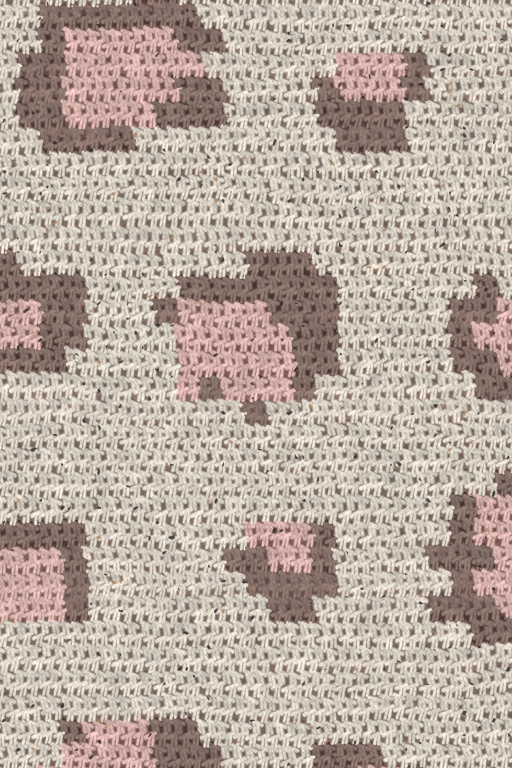
Reproduce this pattern procedurally as a WebGL 1 fragment shader.

```glsl
precision highp float;
// Crocheted tweed blanket with stepped leopard spots: brown rings, pink hearts.
// Each stitch is a leaning loop over a two-ply post; the topmost strand picks the
// stitch, and the stitch's grid position picks the yarn colour.

uniform vec2 u_resolution;

const vec2 GAUGE = vec2(45.0, 41.5); // stitches and rows per canvas width
const vec3 CREAM = vec3(0.890, 0.860, 0.807);
const vec3 BROWN = vec3(0.555, 0.470, 0.437);
const vec3 PINK = vec3(0.890, 0.735, 0.715);

float hash(vec2 p) {
  vec3 a = fract(p.xyx * 0.1031);
  a += dot(a, a.yzx + 33.33);
  return fract((a.x + a.y) * a.z);
}

float noise(vec2 p) {
  vec2 i = floor(p);
  vec2 f = fract(p);
  f *= f * (3.0 - 2.0 * f);
  return mix(mix(hash(i), hash(i + vec2(1, 0)), f.x),
             mix(hash(i + vec2(0, 1)), hash(i + vec2(1, 1)), f.x), f.y);
}

float segmentDistance(vec2 p, vec2 a, vec2 b) {
  vec2 pa = p - a;
  vec2 ba = b - a;
  return length(pa - ba * clamp(dot(pa, ba) / dot(ba, ba), 0.0, 1.0));
}

// Rounded block, 1.0 on its border
float blockRadius(vec2 d) {
  vec2 q = abs(d) / vec2(0.135, 0.12);
  return max(length(q) * 0.88, max(q.x, q.y));
}

// Yarn used for one stitch, from a loose lattice of spots with stepped edges
vec3 yarnColor(vec2 stitch) {
  vec2 block = vec2(2.0, 2.0);
  vec2 p = (floor(stitch / block) + 0.5) * block / GAUGE;
  float ragged = (noise(p * 17.0 + 3.0) - 0.5) * 0.45;
  float raggedHeart = (noise(p * 19.0 + 41.0) - 0.5) * 0.4;
  vec3 color = CREAM;
  for (int j = -1; j <= 1; j++) {
    float row = floor((p.y + 0.07) / 0.47 + 0.5) + float(j);
    float shift = 0.13 + 0.12 * cos(2.1 * row - 0.3);
    for (int i = -1; i <= 1; i++) {
      float col = floor((p.x - shift) / 0.47 + 0.5) + float(i);
      vec2 id = vec2(col, row) + 20.0;
      vec2 jitter = vec2(hash(id), hash(id + 51.0)) - 0.5;
      vec2 center = vec2(shift + 0.47 * col, 0.47 * row - 0.07) + 0.06 * jitter;
      float size = 0.95 + 0.3 * cos(2.0 * (col - 1.0) + 2.3 * (row - 2.0));
      vec2 d = (p - center) / size;
      vec2 heartShift = 0.09 * (vec2(hash(id + 7.0), hash(id + 83.0)) - 0.5);
      if (blockRadius(d) + ragged < 1.0) color = BROWN;
      if (blockRadius(d - heartShift) + raggedHeart < 0.64) color = PINK;
    }
  }
  return color;
}

// Dark and tan tweed flecks, drawn as short turned ellipses of mixed size
vec3 addFlecks(vec3 color, vec2 p) {
  vec2 cell = floor(p * 70.0);
  float angle = 6.283 * hash(cell + 17.0);
  vec2 d = fract(p * 70.0) - 0.5 + 0.3 * (noise(p * 200.0) - 0.5);
  d = mat2(cos(angle), sin(angle), -sin(angle), cos(angle)) * d;
  d /= mix(0.5, 1.1, hash(cell + 37.0)) * vec2(0.4, 0.22);
  float shape = 1.0 - smoothstep(0.5, 1.2, length(d));
  vec3 fleck = hash(cell + 61.0) < 0.6 ? vec3(0.19, 0.16, 0.15) : vec3(0.68, 0.53, 0.40);
  return mix(color, fleck, 0.85 * shape * step(0.94, hash(cell)));
}

vec3 crochet(vec2 p) {
  // Hand-made unevenness of the rows
  vec2 q = p * GAUGE + 0.5 * vec2(noise(p * 14.0), noise(p * 9.0 + 30.0)) - 0.25;
  float top = -9.0;
  float along = 0.0;
  vec2 owner = floor(q);

  // Find the highest strand among the neighbouring stitches
  for (int j = -1; j <= 1; j++) {
    float row = floor(q.y) + float(j);
    float odd = mod(row, 2.0);
    float lean = 1.0 - 2.0 * odd;
    float x = q.x + 0.5 * odd + 0.3 * hash(vec2(row, 9.0));
    for (int i = -1; i <= 1; i++) {
      vec2 stitch = vec2(floor(x) + float(i), row);
      vec2 u = vec2(x, q.y) - stitch - 0.5;
      u += 0.22 * (vec2(hash(stitch), hash(stitch + 29.0)) - 0.5);
      u.x *= lean;
      float loop = 1.12 - segmentDistance(u, vec2(-0.5, 0.04), vec2(0.34, 0.36)) / 0.21;
      float thick = 0.19 + 0.06 * odd;
      float left = segmentDistance(u, vec2(-0.24, -0.58), vec2(-0.1, 0.08));
      float right = segmentDistance(u, vec2(0.1, -0.58), vec2(0.19, 0.1));
      float post = 0.95 - min(left, right) / thick;
      float height = max(loop, post);
      if (height > top) {
        top = height;
        owner = stitch;
        along = loop > post ? u.x + u.y : u.y - u.x;
      }
    }
  }

  // Shade round strands, with carried pink yarn showing in some gaps
  vec3 yarn = yarnColor(owner);
  vec3 gap = yarn * vec3(0.53, 0.47, 0.45);
  gap = mix(gap, PINK * 0.72, 0.3 * step(0.65, hash(vec2(owner.y, 5.0))));
  vec3 color = mix(gap, yarn, smoothstep(-0.25, 0.72, top));
  float twist = 0.03 * sin(along * 19.0) + 0.07 * (hash(owner + 13.0) - 0.5);
  float fibre = 0.2 * (noise(p * 240.0) - 0.5) + 0.1 * (noise(p * 75.0) - 0.5);
  float rowShade = -0.05 * mod(owner.y, 2.0);
  return addFlecks(color * (1.0 + twist + fibre + rowShade), p);
}

void main() {
  // Four samples per pixel smooth the strand edges
  vec3 color = vec3(0.0);
  for (int k = 0; k < 4; k++) {
    vec2 offset = vec2(mod(float(k), 2.0), floor(float(k) / 2.0)) * 0.5 - 0.25;
    color += crochet((gl_FragCoord.xy + offset) / u_resolution.x);
  }
  gl_FragColor = vec4(color / 4.0, 1.0);
}
```
